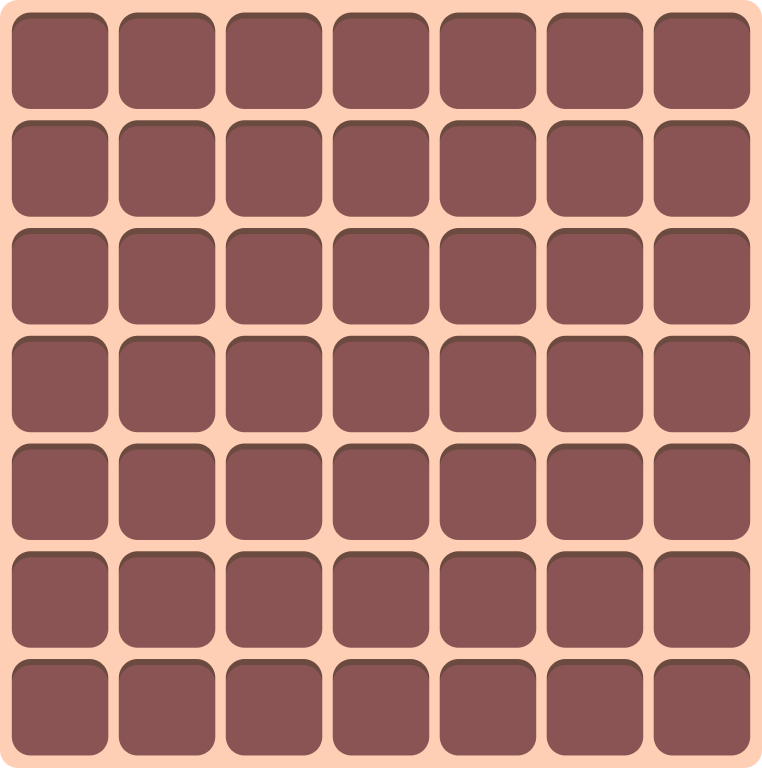
Give the GLSL for this pattern, as a Shadertoy shader.

```glsl
float roundedBox(vec2 p, vec2 halfSize, float radius) {
    vec2 q = abs(p) - halfSize + radius;
    return length(max(q, 0.0)) + min(max(q.x, q.y), 0.0) - radius;
}

// Antialiased coverage of a signed distance
float coverage(float dist) {
    return clamp(0.5 - dist * iResolution.y, 0.0, 1.0);
}

void mainImage(out vec4 fragColor, in vec2 fragCoord) {
    // Centred coordinates, canvas height = 1
    vec2 p = (fragCoord - 0.5 * iResolution.xy) / iResolution.y;
    vec2 panelHalf = 0.5 * iResolution.xy / iResolution.y;

    // Seven by seven grid of wells
    vec2 pitch = vec2(0.1393, 0.1403);
    vec2 local = p - pitch * clamp(round(p / pitch), -3.0, 3.0);
    vec2 wellHalf = vec2(0.0628);
    float well = roundedBox(local, wellHalf, 0.0245);

    // Well floor sits lower, leaving a shadow along the top rim
    float wellFloor = roundedBox(local + vec2(0.0, 0.0078), wellHalf, 0.0245);

    vec3 wellColor = mix(vec3(0.42, 0.29, 0.25), vec3(0.54, 0.33, 0.33), coverage(wellFloor));
    vec3 panelColor = mix(vec3(1.0, 0.81, 0.71), wellColor, coverage(well));

    // Rounded panel over a white backdrop
    float panel = roundedBox(p, panelHalf, 0.0235);
    fragColor = vec4(mix(vec3(1.0), panelColor, coverage(panel)), 1.0);
}
```
